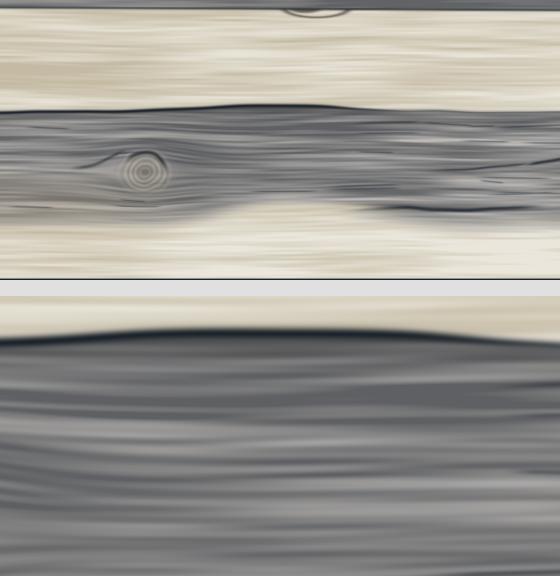
Top, the full canvas; bottom, a detail of the centre.
Write a Shadertoy shader that draws this texture.

```glsl
// Weathered wood planks: cream boards, a grey heartwood band, a long crack and a knot.

const vec3 CREAM = vec3(0.91, 0.895, 0.85);
const vec3 TAN = vec3(0.79, 0.755, 0.67);
const vec3 GREY_PALE = vec3(0.69, 0.68, 0.67);
const vec3 GREY_DEEP = vec3(0.385, 0.39, 0.40);
const vec3 WARM_GREY = vec3(0.60, 0.565, 0.50);
const vec3 INK = vec3(0.10, 0.13, 0.16);
const vec3 BROWN = vec3(0.34, 0.31, 0.28);

const vec2 KNOT = vec2(0.52, 0.385);      // centre of the round knot
const float KNOT_RADIUS = 0.078;
const vec2 EDGE_KNOT = vec2(1.13, 0.972); // half knot cut by the top seam
const vec2 EDGE_KNOT_SIZE = vec2(0.115, 0.034);
const float GRAIN_STRETCH = 26.0;
const int FLECKS = 22;

float hash(vec2 p) {
    return fract(sin(dot(p, vec2(127.1, 311.7))) * 43758.5453);
}

float noise(vec2 p) {
    vec2 i = floor(p), f = fract(p);
    f = f * f * (3.0 - 2.0 * f);
    return mix(mix(hash(i), hash(i + vec2(1, 0)), f.x),
               mix(hash(i + vec2(0, 1)), hash(i + vec2(1, 1)), f.x), f.y);
}

// Fibres stretched along x, from broad bands to fine threads.
float grain(vec2 p) {
    float sum = 0.0, freq = 20.0;
    for (int i = 0; i < 4; i++) {
        sum += 0.25 * noise(p * vec2(freq / GRAIN_STRETCH, freq) + float(i) * 17.3);
        freq *= 1.85;
    }
    return sum;
}

float bell(float x) { return exp(-x * x); }

// Soft line from a to b, thinning out at both ends.
float streak(vec2 p, vec2 a, vec2 b, float width) {
    vec2 ab = b - a;
    float t = clamp(dot(p - a, ab) / dot(ab, ab), 0.0, 1.0);
    return bell(length(p - a - ab * t) / width) * smoothstep(0.0, 0.3, t) * smoothstep(1.0, 0.8, t);
}

float crackHeight(float x) {
    return 0.599 + 0.023 * bell((x - 0.98) / 0.40) + 0.005 * (noise(vec2(x * 7.0, 3.0)) - 0.5);
}

void mainImage(out vec4 fragColor, in vec2 fragCoord) {
    vec2 p = fragCoord / iResolution.y;
    float px = 1.0 / iResolution.y;

    // Grain bends around the knot and drifts slightly elsewhere
    vec2 d = p - KNOT;
    float near = exp(-dot(d * vec2(0.6, 1.0), d * vec2(0.6, 1.0)) / 0.009);
    vec2 q = p;
    q.y -= 0.55 * d.y * near;
    q.y += 0.014 * (noise(p * vec2(2.2, 4.0)) - 0.5);
    float fibre = grain(q);
    float thread = noise(q * vec2(6.0, 125.0) + 41.0);
    float cloud = noise(p * vec2(2.6, 7.0) + 8.0);

    // Cream boards, yellower at the upper left
    float lightTone = 0.5 + 2.0 * (fibre - 0.5) + 0.35 * (thread - 0.5) + 0.5 * (cloud - 0.5);
    lightTone += 0.18 * (p.x - 1.0) * smoothstep(0.5, 0.7, p.y) + 0.2 * smoothstep(0.25, 0.1, p.y);
    vec3 color = mix(TAN, CREAM, clamp(lightTone, -0.15, 1.05));

    // Grey heartwood between the crack and a ragged lower edge
    float crackY = crackHeight(p.x);
    float lower = 0.20 + 0.09 * bell((p.x - 1.02) / 0.32) + 0.03 * (noise(vec2(p.x * 3.0, 9.0)) - 0.5);
    float ragged = q.y + 0.14 * (fibre - 0.5);
    float band = smoothstep(lower - 0.035, lower + 0.045, ragged)
               * (1.0 - smoothstep(crackY - 0.006, crackY + 0.012, p.y));
    float greyTone = 0.52 + 2.3 * (fibre - 0.5) + 0.45 * (thread - 0.5) + 0.35 * (cloud - 0.5);
    greyTone -= 0.16 * bell((p.x - 1.0) / 0.45) * smoothstep(0.28, 0.38, p.y);
    vec3 grey = mix(GREY_DEEP, GREY_PALE, clamp(greyTone, -0.05, 1.15));
    float warmth = 0.5 * smoothstep(0.9, 0.2, p.x) * smoothstep(0.46, 0.27, p.y);
    grey = mix(grey, WARM_GREY * (0.75 + 0.5 * fibre), warmth);
    color = mix(color, grey, band);

    // Scattered flecks along the grain of the band
    float dark = 0.0;
    for (int i = 0; i < FLECKS; i++) {
        float k = float(i);
        vec2 a = vec2(2.1 * hash(vec2(k, 1.0)) - 0.1, mix(0.25, 0.58, hash(vec2(k, 2.0))));
        vec2 b = a + vec2(0.1 + 0.25 * hash(vec2(k, 3.0)), 0.02 * (hash(vec2(k, 4.0)) - 0.5));
        dark = max(dark, 0.38 * streak(q, a, b, 0.0035));
    }
    // Long dark checks at the right and beside the knot
    vec2 w = q + vec2(0.0, 0.018 * (noise(vec2(p.x * 9.0, 5.0)) - 0.5));
    dark = max(dark, 0.75 * streak(w, vec2(1.24, 0.245), vec2(1.98, 0.270), 0.007));
    dark = max(dark, 0.60 * streak(w, vec2(1.50, 0.395), vec2(1.92, 0.425), 0.005));
    dark = max(dark, 0.75 * streak(w, vec2(1.86, 0.415), vec2(2.06, 0.455), 0.006));
    dark = max(dark, 0.50 * streak(w, vec2(0.24, 0.385), vec2(0.46, 0.435), 0.006));
    color = mix(color, INK, dark);

    // Round knot: pale collar, rings, brown heart and a dark upper arc
    float wobble = 0.014 * (noise(p * 22.0) - 0.5);
    float r = length(d * vec2(1.0, 1.15)) + wobble;
    float inside = 1.0 - smoothstep(0.8, 1.5, r / KNOT_RADIUS);
    float rings = 0.5 + 0.5 * sin(r * 330.0 + 3.0 * noise(p * 14.0));
    vec3 knotColor = mix(WARM_GREY * 0.88, GREY_PALE * 1.04, 0.65 * rings + 0.35 * thread);
    knotColor = mix(knotColor, BROWN, 0.6 * bell(r / 0.032));
    color = mix(color, knotColor, 0.72 * inside);
    float arc = bell((r - KNOT_RADIUS) / 0.008) * smoothstep(0.01, 0.06, d.y + 0.25 * d.x);
    color = mix(color, INK, 0.75 * arc);

    // Long crack, fading to a hairline at the right
    float fade = smoothstep(1.1, 1.48, p.x);
    float gap = p.y - crackY;
    color *= 1.0 - 0.20 * bell((gap + 0.012) / 0.018) * (1.0 - 0.5 * fade);
    color = mix(color, INK, mix(0.97, 0.35, fade) * bell(gap / mix(0.0065, 0.0035, fade)));

    // Half knot below the top seam
    vec2 e = (p - EDGE_KNOT) / EDGE_KNOT_SIZE;
    float rim = bell((length(e) - 1.0) / 0.13);
    float heart = 1.0 - smoothstep(0.5, 1.1, length((e + vec2(0.35, 0.0)) * vec2(1.6, 1.5)));
    color = mix(color, BROWN, max(0.7 * rim, 0.85 * heart));

    // Neighbouring boards at the top and bottom edges
    float seam = 0.973 - 0.005 * p.x;
    vec3 strip = mix(GREY_DEEP, GREY_PALE, clamp(0.35 + 1.8 * (fibre - 0.5), 0.0, 1.0));
    color = mix(color, strip, smoothstep(-px, px, p.y - seam));
    color = mix(color, INK, 0.6 * bell((p.y - seam) / 0.005));
    color = mix(color, INK, 1.0 - smoothstep(0.005 - px, 0.005 + px, p.y));

    fragColor = vec4(color, 1.0);
}
```
